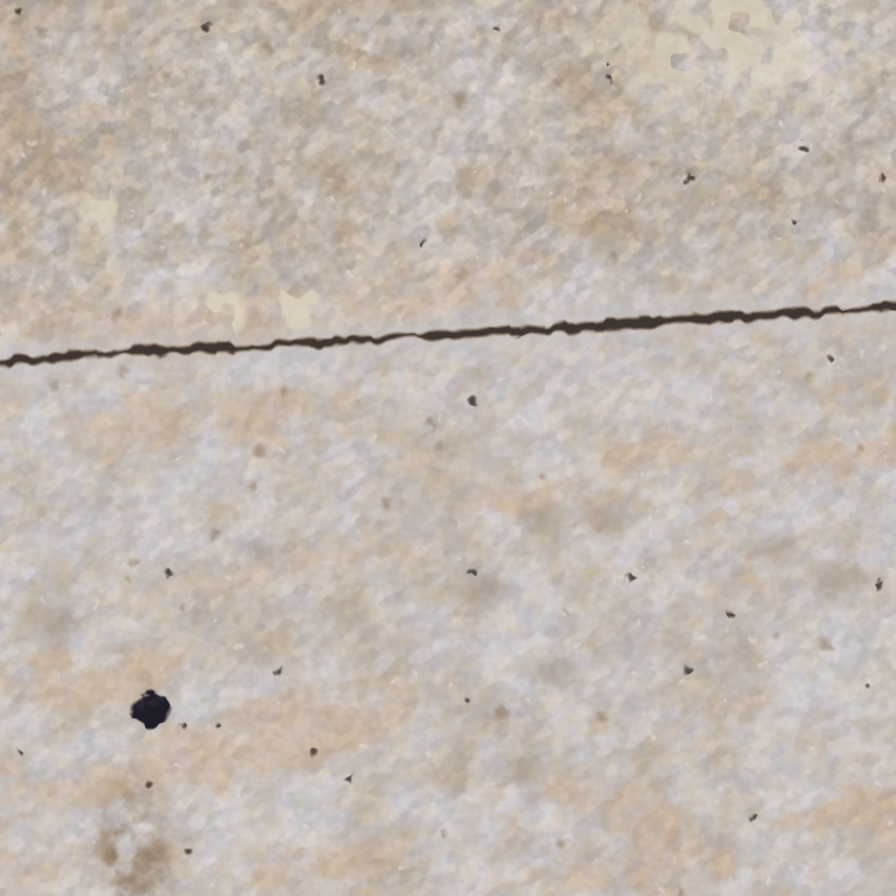
Give the GLSL for this texture, as a Shadertoy shader.

```glsl
// Weathered stone slabs split by a thin dark seam, with tan veins, pits and pale lichen.
#define GREY vec3(0.795, 0.773, 0.765)
#define TAN vec3(0.725, 0.668, 0.606)
#define VEIN vec3(0.785, 0.695, 0.610)
#define BROWN vec3(0.560, 0.475, 0.385)
#define LICHEN vec3(0.865, 0.825, 0.745)
#define DARK vec3(0.215, 0.180, 0.165)
#define HOLE vec3(0.125, 0.110, 0.155)
#define SEAM_START 0.597
#define SEAM_SLOPE 0.059
#define SEAM_WIDTH 0.0065
#define GRAIN_SCALE 85.0
#define GRAIN_CONTRAST 0.16

vec3 hash3(vec2 p) {
    vec3 q = fract(p.xyx * vec3(0.1031, 0.1030, 0.0973));
    q += dot(q, q.yxz + 33.33);
    return fract((q.xxy + q.yzz) * q.zyx);
}

// Smooth cellular noise: random cell values blended around jittered points
float cellNoise(vec2 p) {
    vec2 base = floor(p);
    float total = 0.0, weights = 0.0;
    for (int j = -1; j <= 1; j++)
    for (int i = -1; i <= 1; i++) {
        vec2 cell = base + vec2(i, j);
        vec3 h = hash3(cell);
        vec2 d = p - cell - h.xy;
        float w = exp(-6.0 * dot(d, d));
        total += w * h.z;
        weights += w;
    }
    return total / weights;
}

float layered(vec2 p) {
    float sum = 0.0, amp = 0.5;
    for (int i = 0; i < 4; i++) {
        sum += amp * cellNoise(p);
        p = mat2(1.6, 1.2, -1.2, 1.6) * p + 17.3;
        amp *= 0.55;
    }
    return sum / 1.01;
}

// Sparse round spots of varied size; radius and softness are in cells
float scatter(vec2 p, float share, float radius, float soft) {
    vec2 base = floor(p);
    float mask = 0.0;
    for (int j = -1; j <= 1; j++)
    for (int i = -1; i <= 1; i++) {
        vec2 cell = base + vec2(i, j);
        vec3 h = hash3(cell + 71.0);
        float r = radius * mix(0.45, 1.0, hash3(cell + 9.0).x);
        float d = length(p - cell - h.xy) - r;
        mask = max(mask, step(h.z, share) * smoothstep(soft, -soft, d));
    }
    return mask;
}

// Elliptical patch fading over the given softness
float patchMask(vec2 p, vec2 centre, vec2 size, float soft) {
    return smoothstep(1.0 + soft, 1.0 - soft, length((p - centre) / size));
}

void mainImage(out vec4 fragColor, in vec2 fragCoord) {
    vec2 uv = fragCoord / iResolution.y;
    float px = 1.0 / iResolution.y;
    vec2 ragged = vec2(cellNoise(uv * 95.0), cellNoise(uv * 95.0 + 40.0)) - 0.5;
    vec2 p = uv + 0.009 * ragged;
    vec2 along = mat2(0.98, -0.2, 0.2, 0.98) * uv;

    // Seam geometry
    float wobble = cellNoise(vec2(uv.x * 16.0, 3.5)) + cellNoise(vec2(uv.x * 65.0, 8.5)) - 1.0;
    float above = uv.y - SEAM_START - SEAM_SLOPE * uv.x - 0.005 * wobble;
    float upper = smoothstep(-0.01, 0.13, above);

    // Broad tone: warm upper slab, grey lower slab with slanted veins
    float cloud = layered(uv * vec2(6.0, 8.0) + 4.0);
    float mottle = layered(uv * 24.0 + 11.0);
    float warmth = 0.20 + 0.42 * upper + 1.1 * (cloud - 0.5) + 1.2 * (mottle - 0.5);
    vec3 color = mix(GREY, TAN, clamp(warmth, 0.0, 1.15));
    float streak = layered(along * vec2(3.5, 15.0) + 2.0) + 0.3 * (mottle - 0.5);
    float vein = smoothstep(0.50, 0.74, streak) * (1.0 - upper);
    vein = max(vein, 0.75 * patchMask(p, vec2(0.33, 0.365 + 0.2 * (uv.x - 0.33)), vec2(0.2, 0.018), 0.7));
    color = mix(color, VEIN, 0.6 * vein);

    // Slanted fine grain, blue-grey flecks and bright crystals
    vec2 slanted = mat2(0.8, -0.6, 0.6, 0.8) * uv * vec2(1.0, 1.0);
    float grain = cellNoise(slanted * GRAIN_SCALE * vec2(0.75, 1.25)) - 0.5;
    grain += 0.6 * (cellNoise(slanted * GRAIN_SCALE * 2.0 + 5.0) - 0.5);
    color *= 1.0 + GRAIN_CONTRAST * grain * mix(0.6, 1.0, upper);
    float tint = cellNoise(uv * 62.0 + 31.0) - 0.5;
    color += 0.05 * tint * vec3(0.5, 0.0, -1.0);
    color = mix(color, vec3(0.88, 0.86, 0.83), 0.6 * scatter(p * 48.0, 0.07, 0.16, 0.12));

    // Brown smudges and the stain running below the hole
    color = mix(color, BROWN, 0.38 * scatter(p * vec2(8.0, 11.0), 0.12, 0.24, 0.18));
    color = mix(color, BROWN, 0.55 * scatter(p * 27.0 + 6.0, 0.045, 0.18, 0.14));
    float stain = patchMask(p, vec2(0.15, 0.04), vec2(0.035, 0.085), 0.6);
    color = mix(color, BROWN, stain * smoothstep(0.25, 0.75, mottle));

    // Broken lichen crusts
    float crust = patchMask(p, vec2(0.245, 0.65), vec2(0.033, 0.028), 0.2);
    crust = max(crust, patchMask(p, vec2(0.333, 0.663), vec2(0.021, 0.031), 0.2));
    crust = max(crust, patchMask(p, vec2(0.11, 0.765), vec2(0.022, 0.03), 0.3) * 0.9);
    crust = max(crust, 0.8 * patchMask(p, vec2(0.81, 0.96), vec2(0.13, 0.075), 0.5));
    crust *= smoothstep(0.30, 0.56, cellNoise(uv * 52.0 + 3.0));
    color = mix(color, LICHEN, 0.85 * crust);

    // Pits and the drilled hole
    color = mix(color, DARK, 0.8 * scatter(p * 14.0 + 2.0, 0.13, 0.065, 0.035));
    float hole = patchMask(p, vec2(0.167, 0.208), vec2(0.023, 0.019), 0.12);
    color = mix(color, HOLE + 0.12 * max(grain, 0.0), hole);

    // Pale worn lips, brown rim and dark core of the seam
    float halfWidth = SEAM_WIDTH * (0.12 + 0.8 * cellNoise(vec2(uv.x * 34.0, 21.5)));
    float gap = abs(above + 0.003 * ragged.y) - halfWidth;
    color = mix(color, GREY * vec3(0.97, 0.98, 1.0), 0.45 * smoothstep(0.03, 0.0, gap));
    color = mix(color, BROWN, 0.7 * smoothstep(0.004, 0.0, gap));
    color = mix(color, DARK, 0.92 * smoothstep(0.001 + px, -0.001 - px, gap));
    fragColor = vec4(color, 1.0);
}
```
